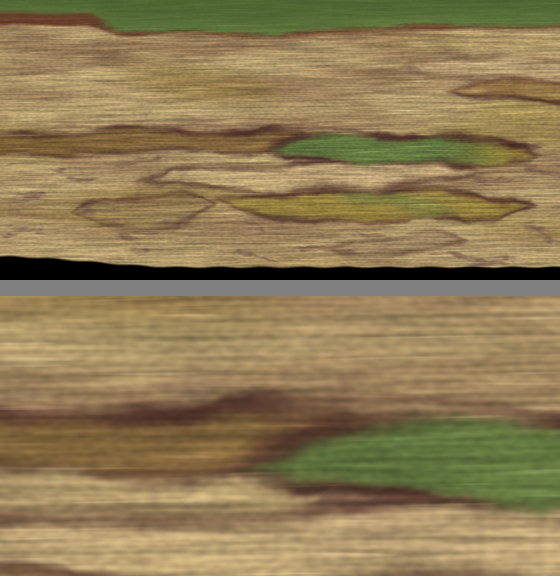
Top: the whole. Bottom: its middle third, enlarged.
Reproduce this texture procedurally as a Shadertoy shader.

```glsl
// A dried leaf blade: tan fibres with a green upper margin, and green, olive
// and pale spindle patches with dark rims, above a black lower edge.
// Spindle profiles are warped by gradient noise; stretched noise draws fibres.

const vec3 PALE   = vec3(0.76, 0.66, 0.48);
const vec3 TAN    = vec3(0.69, 0.60, 0.42);
const vec3 BROWN  = vec3(0.57, 0.46, 0.33);
const vec3 OLIVE  = vec3(0.57, 0.49, 0.22);
const vec3 UMBER  = vec3(0.46, 0.35, 0.19);
const vec3 GREEN  = vec3(0.37, 0.46, 0.24);
const vec3 MARGIN = vec3(0.31, 0.40, 0.20);
const vec3 RUST   = vec3(0.40, 0.21, 0.15);
const vec3 RIM    = vec3(0.29, 0.17, 0.15);
const vec3 MAUVE  = vec3(0.43, 0.32, 0.28);
const float RIM_WIDTH = 0.011;
const float SOFTNESS = 0.010;
const float FIBRE_CONTRAST = 0.26;
const float GRAIN_CONTRAST = 0.12;
const vec2 FIBRE_SCALE = vec2(4.0, 95.0);

vec2 hashGradient(vec2 cell) {
    vec3 q = fract(cell.xyx * vec3(0.1031, 0.1030, 0.0973));
    q += dot(q, q.yzx + 33.33);
    float angle = 6.2832 * fract((q.x + q.y) * q.z);
    return vec2(cos(angle), sin(angle));
}

// Gradient noise, roughly -0.7 to 0.7
float noise(vec2 p) {
    vec2 i = floor(p), f = fract(p);
    vec2 u = f * f * f * (f * (f * 6.0 - 15.0) + 10.0);
    vec2 e = vec2(1.0, 0.0);
    float low = mix(dot(hashGradient(i), f),
                    dot(hashGradient(i + e), f - e), u.x);
    float high = mix(dot(hashGradient(i + e.yx), f - e.yx),
                     dot(hashGradient(i + 1.0), f - 1.0), u.x);
    return mix(low, high, u.y);
}

float fbm(vec2 p) {
    float sum = 0.0, weight = 0.6;
    for (int i = 0; i < 4; i++) {
        sum += weight * noise(p);
        p = p * 2.03 + 17.3;
        weight *= 0.5;
    }
    return sum;
}

// Dark line where the signed height d passes zero, broken up along its length
void drawRim(inout vec3 color, vec2 p, float d, vec3 ink, float strength) {
    float breakup = clamp(0.75 + 1.1 * noise(p * vec2(5.0, 9.0) + 4.0), 0.1, 1.0);
    float width = RIM_WIDTH * (1.0 + 0.9 * noise(p * vec2(9.0, 13.0)));
    color = mix(color, ink, strength * breakup * exp(-d * d / (width * width)));
}

// Spindle-shaped patch lying along the fibres
void drawPatch(inout vec3 color, vec2 p, vec2 center, vec2 size, float slope,
               vec3 fill, float opacity, float rim) {
    vec2 q = p - center;
    q.y -= slope * q.x;
    float u = q.x / size.x;
    float d = size.y * (1.0 - u * u * u * u) - abs(q.y);
    color = mix(color, fill, opacity * smoothstep(-SOFTNESS, SOFTNESS, d));
    drawRim(color, p, d, RIM, rim);
}

void mainImage(out vec4 fragColor, in vec2 fragCoord) {
    vec2 p = fragCoord / iResolution.y;
    float pixel = 1.0 / iResolution.y;

    // Outline warp
    vec2 w = p;
    w.y += 0.040 * noise(p * vec2(3.6, 3.0) + 2.0)
         + 0.016 * fbm(p * vec2(11.0, 14.0));
    w.x += 0.05 * fbm(p * vec2(6.0, 16.0) + 9.0);

    // Dry tissue with broad brown bands and mauve stains
    float bands = fbm(p * vec2(1.6, 9.0) + 3.0);
    vec3 color = mix(TAN, BROWN, smoothstep(-0.22, 0.32, bands));
    color = mix(color, OLIVE, 0.4 * smoothstep(0.0, 0.4, noise(p * vec2(1.3, 5.0) + 21.0)));
    color = mix(color, TAN, 0.55 * smoothstep(0.22, 0.08, p.y));
    float stain = fbm(w * vec2(5.0, 17.0) + 31.0);
    float stainZone = smoothstep(0.62, 0.45, p.y);
    color = mix(color, MAUVE, 0.65 * stainZone * smoothstep(0.14, 0.36, stain));

    // Patches, from pale to green
    vec3 greenFill = mix(GREEN, OLIVE, smoothstep(1.55, 1.88, w.x));
    vec3 oliveFill = mix(OLIVE, GREEN, 0.55 * smoothstep(0.0, 0.35, noise(p * vec2(3.0, 8.0))));
    drawPatch(color, w, vec2(1.86, 0.755), vec2(0.40, 0.034), -0.04, PALE, 0.7, 0.35);
    drawPatch(color, w, vec2(1.98, 0.672), vec2(0.37, 0.036), -0.02, UMBER * 1.2, 0.7, 0.75);
    drawPatch(color, w, vec2(0.42, 0.490), vec2(0.74, 0.036), 0.01, UMBER, 0.8, 0.55);
    drawPatch(color, w, vec2(1.12, 0.368), vec2(0.60, 0.042), 0.02, PALE, 0.8, 0.65);
    drawPatch(color, w, vec2(1.44, 0.456), vec2(0.49, 0.050), -0.02, greenFill, 0.95, 0.85);
    drawPatch(color, w, vec2(1.34, 0.268), vec2(0.56, 0.048), -0.01, oliveFill, 0.85, 0.8);
    drawPatch(color, w, vec2(0.51, 0.245), vec2(0.25, 0.052), 0.05, MAUVE, 0.25, 0.5);
    drawPatch(color, w, vec2(1.42, 0.135), vec2(0.24, 0.032), 0.06, MAUVE, 0.25, 0.5);

    // Long vein above the middle patches
    float vein = w.y - 0.528 + 0.055 * smoothstep(1.1, 1.95, w.x);
    drawRim(color, p, vein, RIM, 0.7 * smoothstep(2.0, 1.85, p.x));

    // Green upper margin with a rusty border and corner
    float edge = 0.875 + 0.028 * smoothstep(0.95, 1.5, p.x)
               + 0.045 * smoothstep(0.45, 0.30, w.x);
    float margin = p.y - edge + 0.35 * (p.y - w.y);
    vec3 marginFill = mix(GREEN, MARGIN, smoothstep(0.0, 0.09, margin));
    color = mix(color, marginFill, smoothstep(-SOFTNESS, SOFTNESS, margin));
    drawRim(color, p, margin, RUST, 0.8);
    float corner = smoothstep(0.42, 0.34, w.x) * smoothstep(0.033, 0.012, abs(margin - 0.012));
    color = mix(color, RUST, 0.8 * corner);

    // Fine horizontal fibres, bright threads and grain
    vec2 f = vec2(p.x, p.y - 0.012 * p.x);
    float fibre = noise(f * FIBRE_SCALE) + 0.6 * noise(f * FIBRE_SCALE * vec2(2.3, 1.9) + 7.0);
    float grain = noise(p * vec2(70.0, 130.0)) + 0.5 * noise(p * vec2(33.0, 55.0));
    float dry = mix(1.0, 0.35, smoothstep(0.0, 0.03, margin));
    color *= 1.0 + dry * (FIBRE_CONTRAST * fibre + GRAIN_CONTRAST * grain);
    float thread = smoothstep(0.28, 0.55, noise(f * vec2(5.0, 125.0) + 50.0));
    color += 0.10 * dry * thread * vec3(1.0, 0.95, 0.8);

    // Black ground below a slightly scalloped edge
    float ground = 0.046 + 0.038 * smoothstep(0.65, 0.0, p.x) + 0.002 * sin(42.0 * p.x);
    color *= smoothstep(-1.5 * pixel, 1.5 * pixel, p.y - ground);
    fragColor = vec4(clamp(color, 0.0, 1.0), 1.0);
}
```
